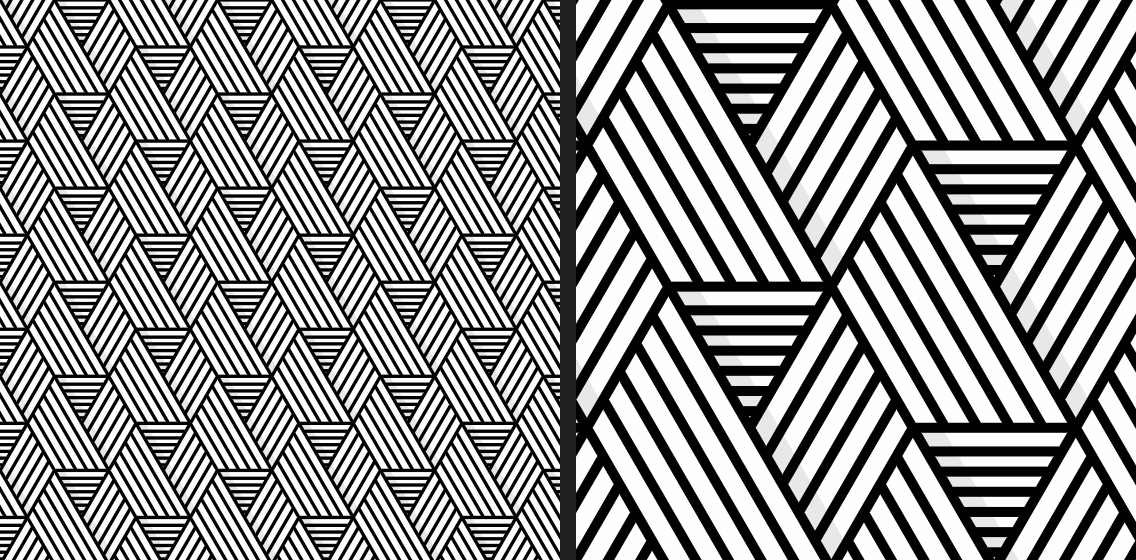
Left: the whole. Right: its middle third, enlarged.
Write a WebGL 1 fragment shader that draws this pattern.

```glsl
precision highp float;
// Woven triangular tiling: striped trapezoids, rhombi and triangles in black on white.

uniform vec2 u_resolution;

const float ROW_HEIGHT = 0.08401;          // height of one small grid triangle
const vec2 GRID_ORIGIN = vec2(0.0488, 0.9161);
const float HALF_LINE = 0.0355;            // in row heights, as are the values below
const float SHADOW_WIDTH = 0.18;
const float BAND_STRIPES = 5.0;
const float TRIANGLE_STRIPES = 7.0;
const float TRIANGLE_OFFSET = 0.025;       // widens the first gap of a triangle
const vec3 INK = vec3(0.005);
const vec3 PAPER = vec3(0.995);
const vec3 SHADE = vec3(0.91);

// Distance to the nearest of evenly spaced lines, count per unit.
float stripeDistance(float x, float count) {
  return abs(fract(x * count + 0.5) - 0.5) / count;
}

// Smoothed coverage of the region where d is below edge.
float coverage(float d, float edge, float pixel) {
  return clamp((edge - d) / pixel + 0.5, 0.0, 1.0);
}

// Returns (distance to ink line, distance from the shadow-casting edge).
vec2 weave(vec2 p) {
  // Signed distances across the two slanted grid directions
  vec2 slant = vec2(0.8660254 * p.x + 0.5 * p.y, 0.8660254 * p.x - 0.5 * p.y);
  vec2 cell = floor(slant);
  vec2 f = slant - cell;
  float kind = floor(mod(cell.x + cell.y + 0.5, 3.0));
  float rise = f.x - f.y;

  // Rhombus with rising stripes
  if (kind > 1.5) {
    float line = stripeDistance(f.y, BAND_STRIPES);
    return vec2(min(line, min(f.x, 1.0 - f.x)), f.x);
  }
  // Downward triangle with level stripes below its top edge
  if (kind > 0.5 && rise < 0.0) {
    float depth = -rise;
    float line = stripeDistance(max(depth - TRIANGLE_OFFSET, 0.5 / TRIANGLE_STRIPES), TRIANGLE_STRIPES);
    float border = min(depth, min(f.x, 1.0 - f.y));
    return vec2(min(line, border), f.x);
  }
  // Trapezoid with falling stripes, closed at both ends
  float end = kind < 0.5 ? f.y : rise;
  return vec2(min(stripeDistance(f.x, BAND_STRIPES), end), 1.0);
}

void main() {
  float size = min(u_resolution.x, u_resolution.y);
  vec2 p = (gl_FragCoord.xy / size - GRID_ORIGIN) / ROW_HEIGHT;
  float pixel = 1.0 / (size * ROW_HEIGHT);

  vec2 d = weave(p);
  vec3 color = mix(PAPER, SHADE, coverage(d.y, SHADOW_WIDTH, pixel));
  color = mix(color, INK, coverage(d.x, HALF_LINE, pixel));
  gl_FragColor = vec4(color, 1.0);
}
```
